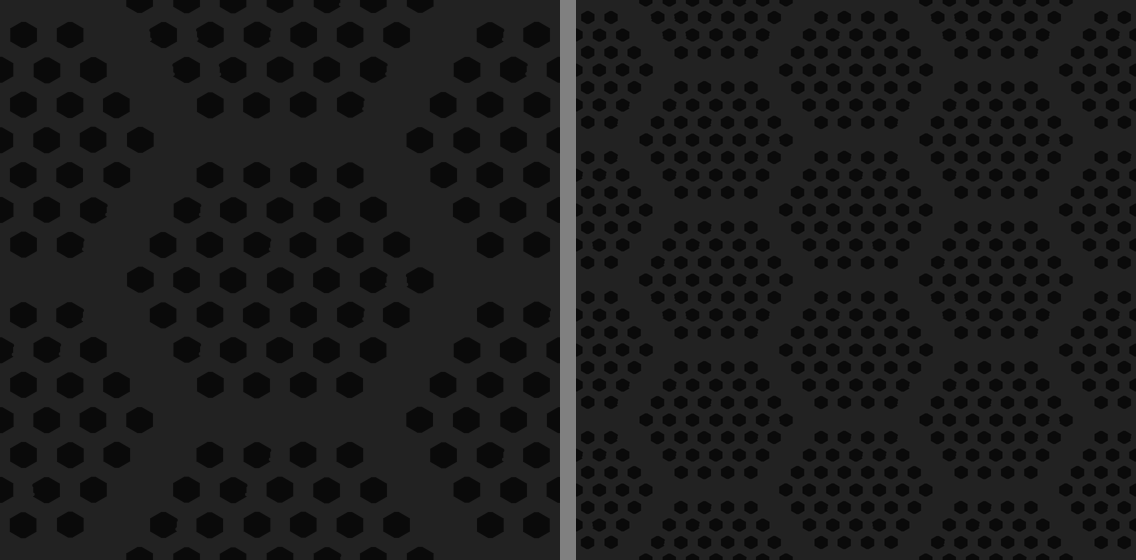
Left: one tile. Right: repeated 2 by 2.
A WebGL 2 fragment shader for this pattern:

```glsl
#version 300 es
precision highp float;
// Dark perforated sheet: small hexagonal holes gathered into staggered hexagonal clusters.

uniform vec2 u_resolution;
out vec4 outColor;

const vec3 SHEET_COLOR = vec3(0.133);
const vec3 HOLE_COLOR = vec3(0.039);

const vec2 GRID = vec2(12.0, 16.0);          // holes across, rows down
const vec2 CLUSTER_PERIOD = vec2(12.0, 8.0); // cluster spacing in grid steps
const float CLUSTER_RADIUS = 3.0;            // rings of holes around a cluster centre

const float HOLE_HALF_WIDTH = 0.0238;
const float HOLE_SLANT = 0.0220;             // centre to slanted sides
const float HOLE_HALF_HEIGHT = 0.0232;       // trims the top and bottom tips

const float JITTER = 0.0007;                 // offset of each hole
const float WORN_SHARE = 0.22;               // share of holes with a ragged side
const float CHIP_RADIUS = 0.0035;

float hash(vec2 p) {
    return fract(sin(dot(p, vec2(127.1, 311.7))) * 43758.5453);
}

// Distance to a hexagon with upright sides and blunt tips
float hexDistance(vec2 p) {
    p = abs(p);
    float slanted = dot(p, vec2(0.5, 0.866)) - HOLE_SLANT;
    return max(max(p.x - HOLE_HALF_WIDTH, p.y - HOLE_HALF_HEIGHT), slanted);
}

// True when a hole belongs to the nearest cluster of one family
bool inCluster(vec2 hole, vec2 clusterCenter) {
    vec2 halfPeriod = 0.5 * CLUSTER_PERIOD;
    vec2 d = abs(mod(hole - clusterCenter + halfPeriod, CLUSTER_PERIOD) - halfPeriod);
    return d.y < CLUSTER_RADIUS + 0.1 && d.x + 0.5 * d.y < CLUSTER_RADIUS + 0.1;
}

// Hole outline with a small bump and chip on one side of some holes
float holeDistance(vec2 p, vec2 id) {
    vec2 offset = vec2(hash(id + 3.1), hash(id + 7.7)) - 0.5;
    p -= 2.0 * JITTER * offset;
    float d = hexDistance(p);
    if (hash(id + 11.3) < WORN_SHARE) {
        p.x *= hash(id + 17.9) < 0.3 ? -1.0 : 1.0;
        float bump = length(p - vec2(0.0220, 0.0085)) - CHIP_RADIUS;
        float chip = length(p - vec2(0.0248, -0.0075)) - CHIP_RADIUS;
        d = max(min(d, bump), -chip);
    }
    return d;
}

void main() {
    vec2 uv = gl_FragCoord.xy / u_resolution;
    float pixel = 1.0 / min(u_resolution.x, u_resolution.y);

    // Nearest hole centre, with odd rows shifted by half a step
    vec2 g = uv * GRID;
    float row = floor(g.y + 0.5);
    float shift = 0.5 * mod(row, 2.0);
    vec2 hole = vec2(floor(g.x - shift + 0.5) + shift, row);
    vec2 local = (g - hole) / GRID;

    // Two cluster families, each centred in the gaps of the other
    bool present = inCluster(hole, vec2(0.5 * CLUSTER_PERIOD.x, 0.0))
                || inCluster(hole, vec2(0.0, 0.5 * CLUSTER_PERIOD.y));

    float d = holeDistance(local, mod(hole, GRID));
    float cover = present ? 1.0 - smoothstep(-0.7 * pixel, 0.7 * pixel, d) : 0.0;
    outColor = vec4(mix(SHEET_COLOR, HOLE_COLOR, cover), 1.0);
}
```
